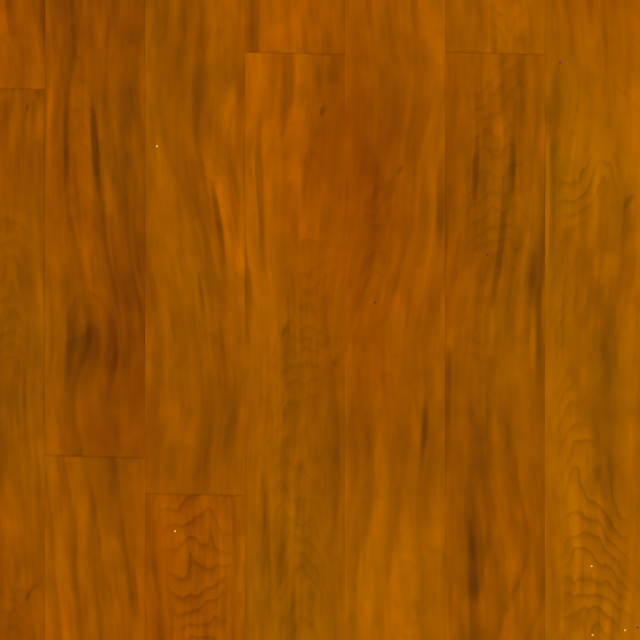
Give the GLSL for this texture, as a Shadertoy shader.

```glsl
// Warm amber wooden floor: upright planks with soft, vertically stretched grain.
// Layered value noise gives tone, streaks and mottling, bent rings give the flame
// figure, and small loops scatter knots and tiny bright specks.

const vec3  BASE_COLOR    = vec3(0.621, 0.328, 0.001);
const vec3  TONE_STEP     = vec3(0.056, 0.031, 0.000);  // colour change per unit of tone
const float HUE_SHIFT     = 0.075;                      // green swing, red to yellow wood
const float PLANK_COUNT   = 6.4;
const float PLANK_OFFSET  = 0.55;
const float PLANK_LENGTH  = 1.35;
const float END_TILT      = 0.025;
const float SEAM_WIDTH    = 0.0024;
const float GRAIN_SWAY    = 0.06;
const float RING_COUNT    = 27.0;
const float LINE_COUNT    = 21.0;
const float FIBRE_DEPTH   = 2.5;
const float PORE_DEPTH    = 0.75;
const float MOTTLE_DEPTH  = 1.6;
const float SOFTNESS      = 0.0007;
const int   KNOT_COUNT    = 7;
const int   SPECK_COUNT   = 12;
const float SPECK_RADIUS  = 0.0025;

float hash(vec2 p) {
    return fract(sin(dot(p, vec2(127.1, 311.7))) * 43758.5453);
}

float noise(vec2 p) {
    vec2 cell = floor(p), f = fract(p);
    f = f * f * (3.0 - 2.0 * f);
    return mix(mix(hash(cell), hash(cell + vec2(1, 0)), f.x),
               mix(hash(cell + vec2(0, 1)), hash(cell + vec2(1, 1)), f.x), f.y);
}

// Layered noise centred on zero
float fbm(vec2 p) {
    float sum = 0.0, weight = 0.5;
    for (int i = 0; i < 4; i++) {
        sum += weight * (noise(p) - 0.5);
        p = p * 2.03 + 17.3;
        weight *= 0.5;
    }
    return sum;
}

// Growth ring: slow darkening, then a quick return to light
float growthRing(float v) {
    float f = fract(v);
    return f * f * f * (1.0 - smoothstep(0.8, 1.0, f));
}

// Crinkled, broken arches running up the heart of a plank
float flameFigure(vec2 p, float across, float seed) {
    float bend = 7.0 * across * across + 6.5 * fbm(p * vec2(13.0, 6.0) + seed);
    float patchy = smoothstep(-0.03, 0.14, fbm(p * vec2(9.0, 4.0) + seed * 1.7));
    return (0.2 - 1.7 * growthRing(p.y * RING_COUNT + bend)) * patchy;
}

// Long thin lines that follow the sway of the grain
float grainLines(vec2 p, float seed) {
    float v = p.x * LINE_COUNT + 5.0 * fbm(p * vec2(3.0, 1.3) + seed);
    return growthRing(v) * smoothstep(0.4, 0.8, noise(p * vec2(13.0, 3.0) + seed));
}

// Returns tone in x and hue in y
vec2 wood(vec2 p) {
    // Plank layout with staggered ends
    float column = p.x * PLANK_COUNT + PLANK_OFFSET;
    float columnId = floor(column);
    float across = fract(column) - 0.5;
    float along = (p.y + END_TILT * p.x) / PLANK_LENGTH + hash(vec2(columnId, 4.0));
    vec2 plankId = vec2(columnId, floor(along));
    float seed = 57.0 * hash(plankId + 2.5);

    // Swaying grain coordinates
    vec2 q = p;
    q.x += GRAIN_SWAY * (noise(p * vec2(3.5, 2.4) + 8.0) - 0.5);
    q.x += 0.016 * (noise(p * vec2(9.0, 8.0) + 5.0) - 0.5);

    // Broad shading, streaks, fibres, pores and mottling
    float patchy = smoothstep(0.25, 0.7, noise(p * vec2(7.0, 3.5) + 31.0));
    float tone = 3.5 * fbm(p * vec2(5.0, 2.6) + 3.0);
    tone += 3.0 * fbm(q * vec2(24.0, 2.6) + seed);
    tone += FIBRE_DEPTH * (0.6 + 0.6 * patchy) * fbm(q * vec2(75.0, 8.0) + seed * 0.4);
    tone += PORE_DEPTH * (noise(q * vec2(170.0, 22.0) + seed) - 0.5);
    tone += MOTTLE_DEPTH * fbm(q * vec2(52.0, 34.0) + 70.0);
    tone += 0.6 * (hash(plankId + 9.0) - 0.5);

    // Narrow dark veins, long lines and short light flecks
    float vein = smoothstep(0.66, 0.92, noise(q * vec2(66.0, 6.0) + seed));
    float fleck = smoothstep(0.76, 1.0, noise(q * vec2(48.0, 12.0) - seed));
    tone += patchy * (1.2 * fleck - 1.8 * vein);
    tone -= 1.7 * grainLines(q, seed);

    // Flame figure, strongest near plank centres
    float strength = mix(0.4, 1.0, step(hash(plankId + 6.0), 0.55));
    float heart = 1.0 - smoothstep(0.1, 0.5, abs(across));
    tone += 1.7 * strength * heart * flameFigure(q, across, seed);

    // Faint side seams, clearer end joints
    float sideGap = (0.5 - abs(across)) / PLANK_COUNT;
    float endGap = (0.5 - abs(fract(along) - 0.5)) * PLANK_LENGTH;
    tone -= 0.6 * (1.0 - smoothstep(0.0, SEAM_WIDTH, sideGap)) * patchy;
    tone -= 1.1 * (1.0 - smoothstep(0.0, SEAM_WIDTH, endGap));

    float hue = 1.3 * fbm(p * vec2(4.0, 1.6) + 40.0) + 0.25 * (hash(plankId + 13.0) - 0.5);
    return vec2(tone, hue);
}

// Small slanted dark smudges
float knots(vec2 p) {
    float dark = 0.0;
    for (int i = 0; i < KNOT_COUNT; i++) {
        vec2 d = p - vec2(hash(vec2(i, 21)), hash(vec2(i, 22)));
        d.x -= 0.5 * d.y;
        d += 0.009 * (noise(p * 110.0) - 0.5);
        d /= vec2(0.005, 0.011) * mix(0.6, 1.2, hash(vec2(i, 23)));
        dark += exp(-dot(d, d));
    }
    return dark;
}

// Tiny white, red and violet dots
vec3 addSpecks(vec3 color, vec2 p) {
    for (int i = 0; i < SPECK_COUNT; i++) {
        vec2 center = vec2(hash(vec2(i, 51)), hash(vec2(i, 52)));
        float kind = hash(vec2(i, 53));
        vec3 tint = kind < 0.5 ? vec3(0.9, 0.8, 0.6)
                  : kind < 0.8 ? vec3(0.95, 0.22, 0.05) : vec3(0.45, 0.1, 0.5);
        float cover = 1.0 - smoothstep(0.3, 1.0, length(p - center) / SPECK_RADIUS);
        color = mix(color, tint, 0.85 * cover);
    }
    return color;
}

void mainImage(out vec4 fragColor, in vec2 fragCoord) {
    vec2 p = fragCoord / iResolution.y;
    // Average four nearby samples for soft focus
    vec2 sum = vec2(0.0);
    for (int i = 0; i < 4; i++)
        sum += wood(p + SOFTNESS * (vec2(i % 2, i / 2) * 2.0 - 1.0));
    float tone = clamp(0.25 * sum.x - 1.8 * knots(p), -4.5, 2.2);

    vec3 color = BASE_COLOR + TONE_STEP * tone;
    color.g += HUE_SHIFT * 0.25 * sum.y;
    color.b += 0.005 * max(-tone, 0.0);
    fragColor = vec4(clamp(addSpecks(color, p), 0.0, 1.0), 1.0);
}
```
